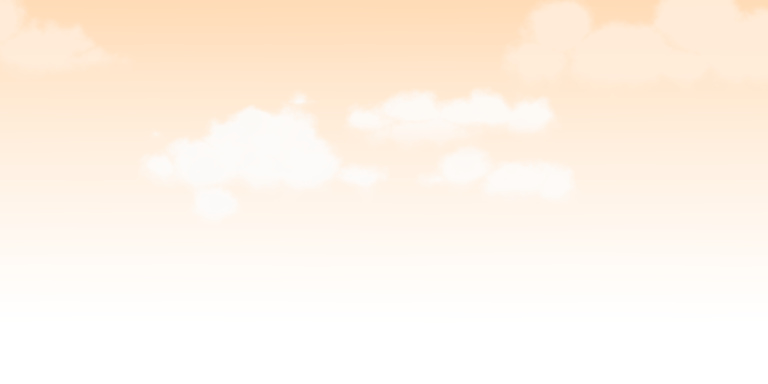
Reproduce this texture procedurally as a Shadertoy shader.

```glsl
// A pale peach sky that fades to white, with soft drifting clouds.
// The sky is a stack of vertical ramps; each cloud is a group of ellipses
// whose edges are broken up by fractal gradient noise.

const int PUFFS = 9;

vec2 hashGradient(vec2 cell) {
    vec3 h = fract(cell.xyx * vec3(0.1031, 0.1030, 0.0973));
    h += dot(h, h.yzx + 33.33);
    return 2.0 * fract((h.xx + h.yz) * h.zy) - 1.0;
}

float gradientNoise(vec2 p) {
    vec2 i = floor(p), f = p - i;
    vec2 u = f * f * f * (f * (f * 6.0 - 15.0) + 10.0);
    vec2 e = vec2(0.0, 1.0);
    float low = mix(dot(hashGradient(i), f),
                    dot(hashGradient(i + e.yx), f - e.yx), u.x);
    float high = mix(dot(hashGradient(i + e.xy), f - e.xy),
                     dot(hashGradient(i + e.yy), f - e.yy), u.x);
    return mix(low, high, u.y);
}

float fbm(vec2 p, int octaves) {
    float sum = 0.0, amplitude = 0.6;
    for (int i = 0; i < octaves; i++) {
        sum += amplitude * gradientNoise(p);
        p = mat2(1.6, 1.2, -1.2, 1.6) * p + 7.3;
        amplitude *= 0.55;
    }
    return sum;
}

// Each puff holds centre.xy and radii.zw; undersides fade more softly.
float cloudCover(vec2 p, vec4 puffs[PUFFS], float ragged) {
    float cover = 0.0;
    for (int i = 0; i < PUFFS; i++) {
        vec2 radii = puffs[i].zw;
        vec2 q = (p - puffs[i].xy) / radii;
        float depth = (1.0 - length(q)) * min(radii.x, radii.y);
        float softness = mix(0.028, 0.06, smoothstep(0.1, -0.9, q.y));
        cover = max(cover, smoothstep(-0.010, softness, depth + ragged));
    }
    return cover;
}

vec3 skyColour(float y) {
    vec3 c = mix(vec3(1.0), vec3(1.0, 0.980, 0.960), smoothstep(0.13, 0.36, y));
    c = mix(c, vec3(1.0, 0.955, 0.910), smoothstep(0.30, 0.53, y));
    c = mix(c, vec3(1.0, 0.920, 0.835), smoothstep(0.46, 0.77, y));
    return mix(c, vec3(1.0, 0.860, 0.715), smoothstep(0.68, 1.04, y));
}

void mainImage(out vec4 fragColor, in vec2 fragCoord) {
    // Heights run 0..1; x is scaled so a 2:1 canvas runs 0..2.
    vec2 p = fragCoord / iResolution.xy * vec2(2.0, 1.0);

    // Sky with faint, slightly tilted streaks
    float streaks = fbm(vec2(p.x * 1.2, (p.y - 0.03 * p.x) * 16.0), 3);
    vec3 colour = skyColour(p.y + 0.018 * streaks);

    // Edge breakup shared by all clouds
    vec2 warp = 0.012 * vec2(fbm(p * 11.0, 3), fbm(p * 11.0 + 31.0, 3));
    float billow = fbm((p + warp) * vec2(12.0, 14.0), 5);
    float ragged = 0.055 * billow;

    // Faint banks in the upper corners
    vec4 paleBank[PUFFS] = vec4[PUFFS](
        vec4(0.10, 0.87, 0.15, 0.075), vec4(0.01, 0.93, 0.06, 0.10),
        vec4(0.24, 0.845, 0.09, 0.035), vec4(1.46, 0.92, 0.10, 0.09),
        vec4(1.40, 0.83, 0.10, 0.07), vec4(1.62, 0.85, 0.17, 0.10),
        vec4(1.82, 0.94, 0.12, 0.12), vec4(1.94, 0.87, 0.16, 0.11),
        vec4(1.78, 0.83, 0.12, 0.06));
    float pale = cloudCover(p, paleBank, ragged);
    colour = mix(colour, vec3(1.0, 0.930, 0.862), 0.85 * pale);

    // Bright cloud left of centre, with detached wisps
    vec4 leftCloud[PUFFS] = vec4[PUFFS](
        vec4(0.70, 0.61, 0.145, 0.12), vec4(0.78, 0.57, 0.11, 0.085),
        vec4(0.54, 0.57, 0.13, 0.075), vec4(0.425, 0.562, 0.055, 0.045),
        vec4(0.56, 0.465, 0.07, 0.055), vec4(0.94, 0.535, 0.07, 0.036),
        vec4(0.60, 0.62, 0.09, 0.06), vec4(0.405, 0.65, 0.022, 0.013),
        vec4(0.78, 0.735, 0.025, 0.012));
    float left = cloudCover(p, leftCloud, ragged);
    colour = mix(colour, vec3(0.990, 0.985, 0.980), 0.94 * left);

    // Two stacked clouds right of centre, warmer underneath
    vec4 rightClouds[PUFFS] = vec4[PUFFS](
        vec4(0.965, 0.68, 0.09, 0.045), vec4(1.08, 0.705, 0.10, 0.055),
        vec4(1.24, 0.70, 0.13, 0.06), vec4(1.38, 0.69, 0.075, 0.06),
        vec4(1.10, 0.655, 0.16, 0.05), vec4(1.21, 0.555, 0.095, 0.058),
        vec4(1.35, 0.53, 0.14, 0.058), vec4(1.445, 0.512, 0.06, 0.055),
        vec4(1.14, 0.53, 0.05, 0.028));
    float right = cloudCover(p, rightClouds, ragged);
    float underside = smoothstep(0.70, 0.63, p.y) * smoothstep(0.58, 0.63, p.y);
    vec3 rightTint = mix(vec3(0.992, 0.984, 0.976),
                         vec3(1.0, 0.955, 0.915), 0.7 * underside);
    colour = mix(colour, rightTint, 0.90 * right);

    // Soft inner shading of the bright clouds
    colour -= 0.010 * max(left, right) * billow * vec3(0.5, 0.9, 1.2);

    fragColor = vec4(clamp(colour, 0.0, 1.0), 1.0);
}
```
